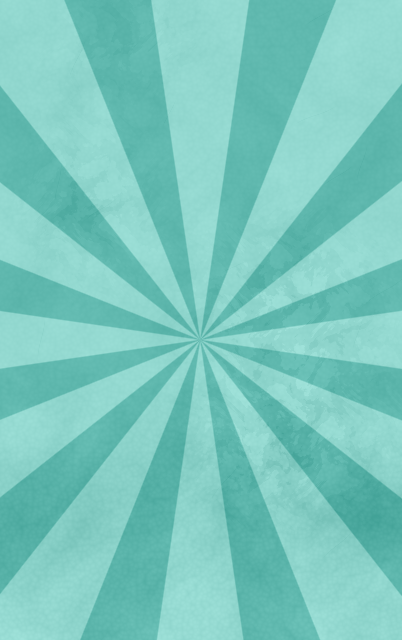
A Shadertoy shader for this background:

```glsl
const vec3 LIGHT_RAY = vec3(0.580, 0.852, 0.818);
const vec3 DARK_RAY = vec3(0.380, 0.727, 0.688);
const vec3 STAIN_TINT = vec3(0.075, 0.058, 0.060);
const vec2 BURST_CENTER = vec2(0.498, 0.469);
const float RAY_COUNT = 12.0;
const float DARK_HALF_ANGLE = 0.1185;
const float CLOUD_STRENGTH = 1.5;
const float FLAKE_STRENGTH = 0.65;
const float GRAIN_STRENGTH = 0.45;
const float SCRATCH_STRENGTH = 0.30;
const int SCRATCH_COUNT = 14;
const float TAU = 6.2831853;

vec2 hash2(vec2 p) {
    vec3 q = fract(p.xyx * vec3(0.1031, 0.1030, 0.0973));
    q += dot(q, q.yzx + 33.33);
    return fract((q.xx + q.yz) * q.zy);
}

// Distance to the nearest scattered cell point
float cellular(vec2 p) {
    vec2 cell = floor(p), f = fract(p);
    float nearest = 2.0;
    for (int y = -1; y <= 1; y++)
        for (int x = -1; x <= 1; x++) {
            vec2 offset = vec2(x, y);
            vec2 d = offset + hash2(cell + offset + 50.0) - f;
            nearest = min(nearest, dot(d, d));
        }
    return sqrt(nearest);
}

// Layered cellular noise, roughly centred on zero
float clouds(vec2 p) {
    float sum = 0.0, amplitude = 0.5;
    p += 0.25 * sin(p.yx * 1.7 + 1.3) + 0.12 * sin(p.yx * 4.3);
    for (int i = 0; i < 5; i++) {
        sum += amplitude * (cellular(p) - 0.48);
        p = mat2(1.6, 1.2, -1.2, 1.6) * p + 7.3;
        amplitude *= 0.6;
    }
    return sum;
}

float softSpot(vec2 uv, vec2 center, vec2 size) {
    vec2 d = (uv - center) / size;
    return exp(-dot(d, d));
}

// 0 inside a dark ray, 1 inside a light ray
float sunburst(vec2 p, float pixel) {
    float period = TAU / RAY_COUNT;
    float offAxis = abs(mod(atan(p.y, p.x), period) - 0.5 * period);
    float edge = length(p) * sin(offAxis - DARK_HALF_ANGLE);
    return clamp(0.5 + edge / (1.4 * pixel), 0.0, 1.0);
}

float scratches(vec2 p, float aspect, float pixel) {
    float total = 0.0;
    float width = max(0.0010, 0.7 * pixel);
    for (int i = 0; i < SCRATCH_COUNT; i++) {
        vec2 place = hash2(vec2(float(i), 11.0));
        vec2 shape = hash2(vec2(float(i), 29.0));
        float angle = 0.4 + 1.1 * shape.x;
        vec2 along = vec2(cos(angle), sin(angle));
        vec2 d = p - place * vec2(aspect, 1.0);
        float t = dot(d, along), extent = 0.02 + 0.04 * shape.y;
        float across = dot(d, vec2(-along.y, along.x)) + 0.002 * sin(t * 70.0);
        total += (1.0 - smoothstep(0.0, width, abs(across)))
               * (1.0 - smoothstep(0.4 * extent, extent, abs(t)));
    }
    return min(total, 1.0);
}

void mainImage(out vec4 fragColor, in vec2 fragCoord) {
    vec2 uv = fragCoord / iResolution.xy;
    vec2 p = fragCoord / iResolution.y;
    float aspect = iResolution.x / iResolution.y;
    float pixel = 1.0 / iResolution.y;
    float ray = sunburst((uv - BURST_CENTER) * vec2(aspect, 1.0), pixel);

    // Broad stains, deepest in the lower corners
    float stain = 0.12;
    stain += 0.75 * softSpot(uv, vec2(0.08, 0.20), vec2(0.30, 0.09));
    stain += 0.85 * softSpot(uv, vec2(0.95, 0.19), vec2(0.32, 0.12));
    stain += 0.50 * softSpot(uv, vec2(0.55, 0.23), vec2(0.38, 0.13));
    stain += 0.40 * softSpot(uv, vec2(0.72, 0.54), vec2(0.22, 0.10));
    stain += 0.30 * softSpot(uv, vec2(0.25, 0.92), vec2(0.22, 0.13));
    stain += 0.30 * softSpot(uv, vec2(0.20, 0.67), vec2(0.16, 0.10));

    // Cloudy mottling and fine paper grain
    float cloud = clouds(p * 7.0);
    float grain = cellular(p * 150.0) - 0.48 + 0.5 * (cellular(p * vec2(70.0, 110.0)) - 0.48);
    float roughness = 0.6 + 0.5 * smoothstep(0.5, 0.2, uv.y);
    stain += CLOUD_STRENGTH * roughness * cloud + GRAIN_STRENGTH * roughness * grain;

    // Flaked paint gathers beside the burst and at the upper left
    float wear = softSpot(uv, vec2(0.72, 0.52), vec2(0.22, 0.13))
               + softSpot(uv, vec2(0.72, 0.30), vec2(0.24, 0.12))
               + 0.7 * softSpot(uv, vec2(0.22, 0.68), vec2(0.16, 0.13))
               + 0.5 * softSpot(uv, vec2(0.32, 0.94), vec2(0.18, 0.09));
    float flake = clouds(p * 17.0 + 4.0);
    float chips = smoothstep(0.06, 0.12, flake) - smoothstep(-0.08, -0.14, flake);
    stain += FLAKE_STRENGTH * min(wear, 1.0) * chips;

    stain += SCRATCH_STRENGTH * scratches(p, aspect, pixel);

    vec3 color = mix(DARK_RAY, LIGHT_RAY, ray);
    color -= STAIN_TINT * clamp(stain, -0.6, 1.6);
    fragColor = vec4(clamp(color, 0.0, 1.0), 1.0);
}
```
